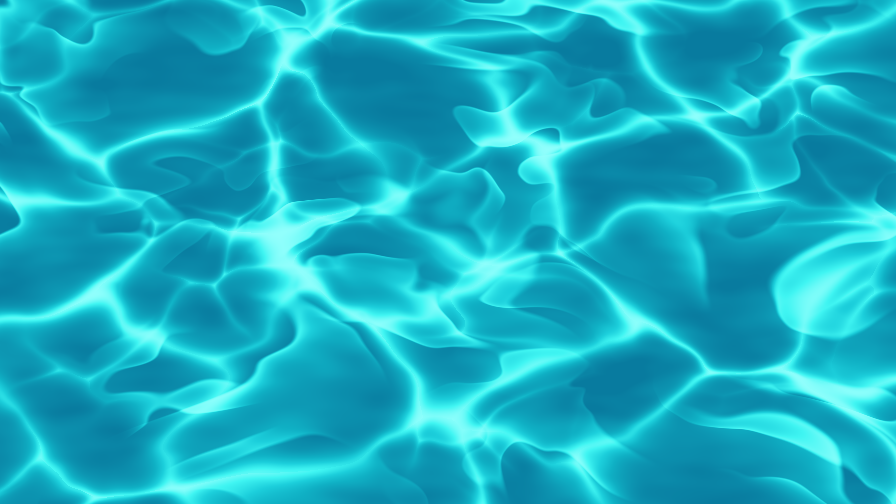
Give the GLSL for this texture, as a WebGL 1 fragment shader.

```glsl
precision highp float;
// Sunlit pool water: a web of bright caustic lines and crisp light sheets over teal.

uniform vec2 u_resolution;

// Water colours, from shade to glint
const vec3 DEEP  = vec3(0.035, 0.500, 0.635);
const vec3 SHADE = vec3(0.050, 0.590, 0.700);
const vec3 TEAL  = vec3(0.060, 0.690, 0.770);
const vec3 LIT   = vec3(0.110, 0.810, 0.860);
const vec3 AQUA  = vec3(0.250, 0.960, 0.950);
const vec3 GLINT = vec3(0.580, 1.000, 0.990);

const vec2  CELL_DENSITY = vec2(2.4, 3.2);  // caustic cells per canvas height
const float PERSPECTIVE  = 0.28;            // cells shrink towards the top
const float SWELL        = 0.58;            // broad bending of the lines
const float WOBBLE       = 0.19;            // fine bending of the lines
const float CRINKLE      = 0.045;           // finest bending of the lines
const float JITTER       = 0.9;
const float SOFTNESS     = 0.014;           // rounding of the line crest
const float LINE_LIGHT   = 0.72;
const float GLOW_LIGHT   = 0.36;
const float SHEET_LIGHT  = 0.62;
const float RIM_LIGHT    = 0.30;            // bright front of each sheet
const float FAINT_LIGHT  = 0.42;
const float RIPPLE_LIGHT = 0.17;
const float GAIN         = 1.16;
const float SHADE_LEVEL  = -0.01;

vec2 hash2(vec2 p) {
  p = vec2(dot(p, vec2(127.1, 311.7)), dot(p, vec2(269.5, 183.3)));
  return fract(sin(p) * 43758.5453);
}

float cornerSlope(vec2 cell, vec2 corner, vec2 f) {
  return dot(hash2(cell + corner) * 2.0 - 1.0, f - corner);
}

float gradientNoise(vec2 p) {
  vec2 i = floor(p), f = fract(p);
  vec2 u = f * f * f * (f * (f * 6.0 - 15.0) + 10.0);
  vec2 e = vec2(0.0, 1.0);
  return mix(mix(cornerSlope(i, e.xx, f), cornerSlope(i, e.yx, f), u.x),
             mix(cornerSlope(i, e.xy, f), cornerSlope(i, e.yy, f), u.x), u.y);
}

vec2 noise2(vec2 p) {
  return vec2(gradientNoise(p), gradientNoise(p + vec2(31.4, 17.8)));
}

// Light along cell borders (x), adding up where borders meet, and a cell id (y)
vec2 causticWeb(vec2 p, float sharpness) {
  vec2 home = floor(p), f = fract(p);
  vec2 nearCell = vec2(0.0), nearPoint = vec2(0.0);
  float nearest = 8.0;
  for (int y = -1; y <= 1; y++) {
    for (int x = -1; x <= 1; x++) {
      vec2 cell = vec2(float(x), float(y));
      vec2 r = cell + 0.5 + JITTER * (hash2(home + cell) - 0.5) - f;
      float d = dot(r, r);
      if (d < nearest) {
        nearest = d;
        nearCell = cell;
        nearPoint = r;
      }
    }
  }
  float light = 0.0;
  for (int y = -2; y <= 2; y++) {
    for (int x = -2; x <= 2; x++) {
      vec2 cell = nearCell + vec2(float(x), float(y));
      vec2 r = cell + 0.5 + JITTER * (hash2(home + cell) - 0.5) - f;
      vec2 across = r - nearPoint;
      if (dot(across, across) > 0.0001) {
        float d = dot(0.5 * (nearPoint + r), normalize(across));
        light += exp(-sharpness * sqrt(d * d + SOFTNESS * SOFTNESS));
      }
    }
  }
  return vec2(light, hash2(home + nearCell + 5.3).x);
}

// Fold of light: a crisp bright front on one side, a slow fade on the other
float lightSheet(vec2 p) {
  float f = gradientNoise(p * vec2(1.1, 1.35)) + 0.35 * gradientNoise(p * 2.3 + 4.7);
  float depth = max(f, 0.0);
  float body = SHEET_LIGHT * exp(-4.0 * depth) + RIM_LIGHT * exp(-28.0 * depth);
  return smoothstep(-0.02, 0.025, f) * body;
}

// Smooth patches that decide where a layer shows
float patches(vec2 p) {
  return smoothstep(-0.08, 0.3, gradientNoise(p));
}

vec3 waterColour(float t) {
  vec3 c = mix(DEEP, SHADE, clamp(t * 5.0, -0.2, 1.0));
  c = mix(c, TEAL, clamp(t * 5.0 - 1.0, 0.0, 1.0));
  c = mix(c, LIT, clamp(t * 5.0 - 2.0, 0.0, 1.0));
  c = mix(c, AQUA, clamp(t * 5.0 - 3.0, 0.0, 1.0));
  return mix(c, GLINT, clamp(t * 5.0 - 4.0, 0.0, 1.0));
}

void main() {
  vec2 uv = gl_FragCoord.xy / u_resolution.y;
  vec2 centred = vec2(uv.x - 0.5 * u_resolution.x / u_resolution.y, uv.y);
  vec2 p = centred * CELL_DENSITY * (1.0 + PERSPECTIVE * uv.y) + 12.0;

  // Bend the surface
  vec2 bent = p + SWELL * noise2(p * 0.9);
  bent += WOBBLE * noise2(bent * 2.2 + 8.1) + CRINKLE * noise2(bent * 5.0);

  // Main web, with varying strength, width and one-sided glow
  float strength = clamp(0.85 + 1.3 * gradientNoise(p * 1.1 + 3.7), 0.25, 1.35);
  float sharpness = clamp(25.0 + 30.0 * gradientNoise(p * 1.3 + 20.2), 14.0, 40.0);
  vec2 web = causticWeb(bent, sharpness);
  float glow = pow(web.x, mix(0.17, 0.6, web.y));
  float light = strength * (LINE_LIGHT * web.x + GLOW_LIGHT * glow);

  // Large and small light sheets, and faint inner lines
  light += patches(p * 0.8 + 7.3) * lightSheet(bent + 2.6);
  light += 0.75 * patches(p * 1.1 + 27.9) * lightSheet(bent * 1.7 + 33.1);
  light += FAINT_LIGHT * patches(p * 0.9 + 15.6) * causticWeb(bent * 1.6 + 9.4, 20.0).x;

  // Flat ripples in the shade
  vec2 flow = uv * vec2(4.0, 12.0) + 0.6 * bent;
  light += RIPPLE_LIGHT * (gradientNoise(flow) + 0.6 * gradientNoise(flow * 2.1));

  // Soft shoulder keeps the glints rare
  light = GAIN * light + SHADE_LEVEL;
  light /= pow(1.0 + pow(max(light, 0.0), 4.0), 0.25);
  gl_FragColor = vec4(waterColour(light), 1.0);
}
```
